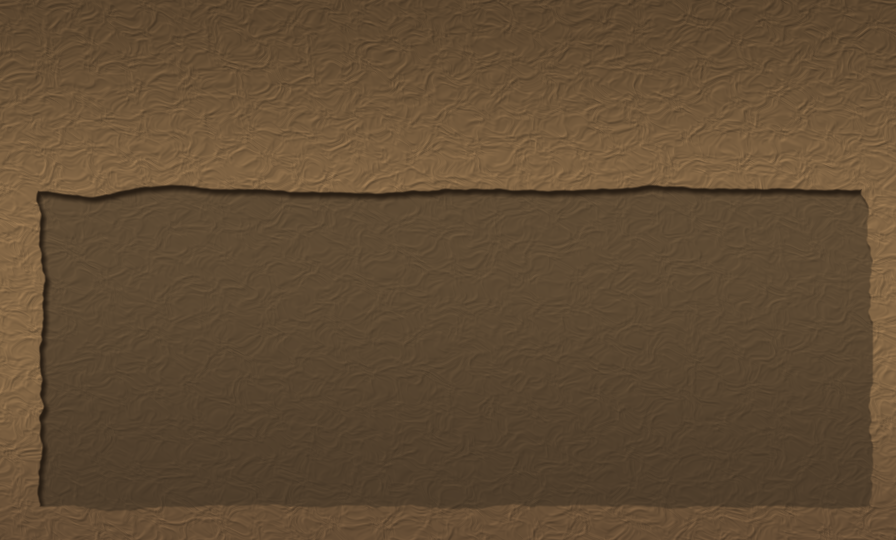
A Shadertoy shader for this background:

```glsl
// Embossed tan leather with a sunken, torn-edged dark panel
const float ASPECT = 1.665;
const vec3 TAN_LIGHT = vec3(0.515, 0.402, 0.272);
const vec3 TAN_TOP = vec3(0.350, 0.270, 0.182);
const vec3 TAN_BOTTOM = vec3(0.395, 0.302, 0.208);
const vec3 PANEL_TOP = vec3(0.370, 0.294, 0.205);
const vec3 PANEL_BOTTOM = vec3(0.308, 0.242, 0.170);
const vec3 SHADOW = vec3(0.135, 0.098, 0.062);

vec2 hashGradient(vec2 cell) {
    vec3 h = fract(cell.xyx * vec3(0.1031, 0.1030, 0.0973));
    h += dot(h, h.yzx + 33.33);
    float angle = 6.28318 * fract((h.x + h.y) * h.z);
    return vec2(cos(angle), sin(angle));
}

float gradientNoise(vec2 p) {
    vec2 i = floor(p), f = fract(p);
    vec2 u = f * f * f * (f * (f * 6.0 - 15.0) + 10.0);
    float a = dot(hashGradient(i), f);
    float b = dot(hashGradient(i + vec2(1, 0)), f - vec2(1, 0));
    float c = dot(hashGradient(i + vec2(0, 1)), f - vec2(0, 1));
    float d = dot(hashGradient(i + vec2(1, 1)), f - vec2(1, 1));
    return mix(mix(a, b, u.x), mix(c, d, u.x), u.y);
}

// Fine creases along the zero lines of warped noise
float leatherHeight(vec2 p) {
    vec2 q = p * vec2(24.0, 33.0);
    q += 0.8 * vec2(gradientNoise(q * 0.8 + 7.3), gradientNoise(q * 0.8 + 41.7));
    float height = 0.0, weight = 1.0;
    for (int octave = 0; octave < 3; octave++) {
        height += weight * (1.0 - smoothstep(0.0, 0.26, abs(gradientNoise(q))));
        q = mat2(1.5, 0.7, -0.7, 1.5) * q + 19.1;
        weight *= 0.62;
    }
    return height;
}

float leatherRelief(vec2 p) {
    vec2 lightStep = vec2(-0.0013, 0.0018);
    return leatherHeight(p - lightStep) - leatherHeight(p + lightStep);
}

float bump(float x, float center, float width) {
    float t = (x - center) / width;
    return exp(-t * t);
}

float raggedness(float along, float seed) {
    return gradientNoise(vec2(along * 11.0, seed))
         + 0.55 * gradientNoise(vec2(along * 32.0, seed + 5.6))
         + 0.22 * gradientNoise(vec2(along * 80.0, seed + 9.2));
}

// Signed distance to the torn panel, negative inside
float panelDistance(vec2 p) {
    float top = 0.649 + 0.005 * raggedness(p.x, 3.4)
              - 0.014 * bump(p.x, 0.165, 0.055) + 0.009 * bump(p.x, 0.33, 0.06)
              - 0.005 * bump(p.x, 0.66, 0.13) + 0.007 * bump(p.x, 1.22, 0.05);
    float bottom = 0.062 + 0.008 * raggedness(p.x, 21.3)
                 - 0.004 * bump(p.x, 0.22, 0.1);
    float left = 0.076 + 0.012 * raggedness(p.y, 37.4)
               - 0.013 * bump(p.y, 0.635, 0.025)
               + 0.007 * bump(p.y, 0.25, 0.016);
    float right = 1.614 + 0.015 * raggedness(p.y, 52.6)
                + 0.008 * bump(p.y, 0.37, 0.04)
                - 0.010 * bump(p.y, 0.65, 0.025);
    right = min(right, 1.622);
    return max(max(left - p.x, p.x - right), max(p.y - top, bottom - p.y));
}

vec3 tanGradient(float y) {
    vec3 color = mix(TAN_LIGHT, TAN_TOP, smoothstep(0.58, 1.04, y));
    return mix(TAN_BOTTOM, color, smoothstep(-0.03, 0.36, y));
}

void mainImage(out vec4 fragColor, in vec2 fragCoord) {
    vec2 p = fragCoord / iResolution.xy * vec2(ASPECT, 1.0);
    float pixel = 1.0 / iResolution.y;
    float relief = leatherRelief(p);

    // Raised leather
    vec3 leather = tanGradient(p.y) * (1.0 + 0.13 * relief);

    // Sunken panel
    vec3 panel = mix(PANEL_BOTTOM, PANEL_TOP, smoothstep(0.02, 0.55, p.y));
    panel *= 1.0 + 0.075 * relief;

    // Shadow cast inward by the top and left rims
    float rimDistance = panelDistance(p + vec2(-0.006, 0.008));
    float rimShadow = smoothstep(-0.009, 0.005, rimDistance);
    panel = mix(panel, SHADOW, 0.92 * rimShadow);

    // Torn boundary
    float edge = panelDistance(p);
    float softness = max(pixel, 0.0025);
    float inside = 1.0 - smoothstep(-softness, softness, edge);
    fragColor = vec4(mix(leather, panel, inside), 1.0);
}
```
